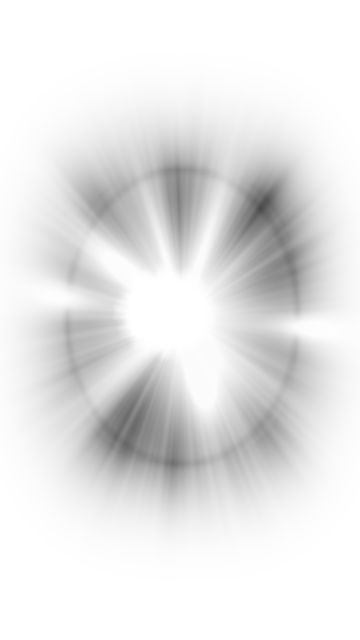
Reproduce this background procedurally as a Shadertoy shader.

```glsl
// Draws a white burst with soft grey radial rays, a faint oval rim and a fading halo.
#define CENTRE vec2(0.507, 0.505)
#define RIM_RADII vec2(0.32, 0.23)
#define CORE_OFFSET vec2(-0.14, 0.03)
#define CORE_SIZE vec2(0.35, 0.24)
#define BASE_SHADE 0.27
#define RIM_SHADE 0.05
#define RAY_CONTRAST 0.42
#define HALO_DECAY 3.2
#define LOBE_LENGTH 0.42

const float PI = 3.14159;

// Each lobe: angle, radius, angular width, strength.
const vec4 SHADOWS[7] = vec4[7](
    vec4( 0.75, 1.10, 0.18, 0.33), vec4( 0.40, 0.92, 0.20, 0.20),
    vec4( 1.60, 0.75, 0.15, 0.18), vec4( 2.37, 1.10, 0.20, 0.11),
    vec4(-2.08, 0.80, 0.27, 0.27), vec4(-1.68, 1.05, 0.13, 0.19),
    vec4(-0.82, 1.12, 0.30, 0.13));
const vec4 LIGHTS[8] = vec4[8](
    vec4( 2.58, 0.73, 0.20, 0.27), vec4( 1.19, 0.75, 0.12, 0.18),
    vec4( 1.92, 0.70, 0.10, 0.13), vec4( 3.02, 1.10, 0.12, 0.27),
    vec4(-0.07, 1.15, 0.10, 0.30), vec4(-1.22, 0.45, 0.25, 0.25),
    vec4(-0.75, 0.68, 0.25, 0.13), vec4(-2.52, 0.80, 0.16, 0.15));

vec2 hashGradient(vec2 cell) {
    vec2 h = vec2(dot(cell, vec2(127.1, 311.7)), dot(cell, vec2(269.5, 183.3)));
    return 2.0 * fract(sin(h) * 43758.5) - 1.0;
}

float gradientNoise(vec2 p) {
    vec2 i = floor(p), f = fract(p);
    vec2 u = f * f * f * (f * (f * 6.0 - 15.0) + 10.0);
    vec2 k = vec2(0.0, 1.0);
    float low = mix(dot(hashGradient(i), f),
                    dot(hashGradient(i + k.yx), f - k.yx), u.x);
    float high = mix(dot(hashGradient(i + k.xy), f - k.xy),
                     dot(hashGradient(i + k.yy), f - k.yy), u.x);
    return mix(low, high, u.y);
}

// Soft wedge aligned with the rays.
float lobe(vec4 l, float angle, float radius) {
    float turn = mod(angle - l.x + PI, 2.0 * PI) - PI;
    vec2 d = vec2(turn / l.z, (radius - l.y) / LOBE_LENGTH);
    return l.w * exp(-dot(d, d));
}

// Noise sampled by direction, so it stretches into streaks.
float rays(vec2 dir, float radius) {
    return gradientNoise(dir * (4.0 + 0.5 * radius))
         + 0.7 * gradientNoise(dir * (10.0 + 0.7 * radius) + 17.3)
         + 0.4 * gradientNoise(dir * (21.0 + radius) + 41.7);
}

void mainImage(out vec4 fragColor, in vec2 fragCoord) {
    vec2 p = (fragCoord / iResolution.xy - CENTRE) / RIM_RADII;
    float radius = length(p);
    vec2 dir = p / max(radius, 0.001);
    float angle = atan(dir.y, dir.x);
    float streaks = rays(dir, radius);

    // Broad shade and its lobes
    float shade = BASE_SHADE * smoothstep(0.1, 0.9, radius);
    for (int i = 0; i < SHADOWS.length(); i++) shade += lobe(SHADOWS[i], angle, radius);
    for (int i = 0; i < LIGHTS.length(); i++) shade -= lobe(LIGHTS[i], angle, radius);
    shade = max(shade, 0.015) * (1.0 + RAY_CONTRAST * streaks);

    // Oval rim
    float rim = (radius - 1.0) / 0.035;
    shade += RIM_SHADE * exp(-rim * rim) * smoothstep(0.0, 0.2, shade);

    // Slightly boxy halo fading to white
    vec2 q = pow(abs(p), vec2(2.6));
    float reach = pow(q.x + q.y, 1.0 / 2.6);
    shade *= exp(-HALO_DECAY * max(reach - 1.0, 0.0)) * smoothstep(1.95, 1.1, reach);

    // Ragged white core
    vec2 c = (p - CORE_OFFSET) / CORE_SIZE;
    float core = length(c) + 0.18 * gradientNoise(p * 9.0) + 0.12 * streaks;
    shade *= smoothstep(0.9, 1.4, core);

    fragColor = vec4(vec3(clamp(1.0 - shade, 0.0, 1.0)), 1.0);
}
```
